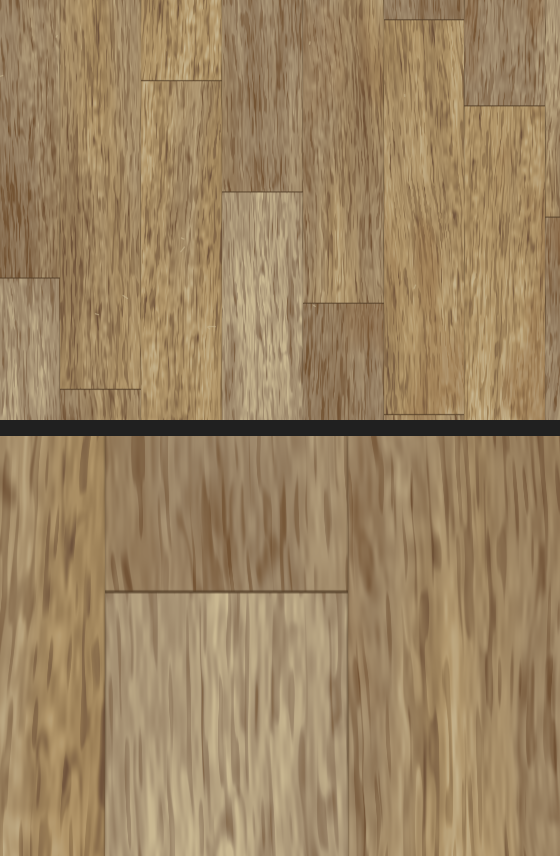
Top, the full canvas; bottom, a detail of the centre.
Reproduce this texture procedurally as a Shadertoy shader.

```glsl
// Worn oak parquet: upright staves with fine dashed grain, pores, stains and thin seams.

const vec3 DARK_OAK = vec3(0.51, 0.40, 0.28);
const vec3 GREY_OAK = vec3(0.58, 0.49, 0.38);
const vec3 GOLD_OAK = vec3(0.61, 0.50, 0.34);
const vec3 GREY_LIGHT = vec3(0.66, 0.58, 0.46);
const vec3 GOLD_LIGHT = vec3(0.71, 0.60, 0.42);
const vec3 PALE_OAK = vec3(0.78, 0.71, 0.56);
const vec3 STAIN = vec3(0.55, 0.40, 0.25);
const vec3 SEAM = vec3(0.33, 0.25, 0.16);

const float STAVE_WIDTH = 0.1927;
const float STAVE_LENGTH = 0.94;
const float FIRST_SEAM = 0.1424;

float hash(vec2 p) {
    vec3 q = fract(vec3(p.xyx) * 0.1031);
    q += dot(q, q.yzx + 33.33);
    return fract((q.x + q.y) * q.z);
}

float noise(vec2 p) {
    vec2 cell = floor(p), f = fract(p);
    f = f * f * (3.0 - 2.0 * f);
    float low = mix(hash(cell), hash(cell + vec2(1, 0)), f.x);
    float high = mix(hash(cell + vec2(0, 1)), hash(cell + 1.0), f.x);
    return mix(low, high, f.y);
}

float fbm(vec2 p) {
    float sum = 0.0, weight = 0.5;
    for (int i = 0; i < 4; i++) {
        sum += weight * noise(p);
        p = p * 2.03 + 17.3;
        weight *= 0.5;
    }
    return sum / 0.9375;
}

// Wood colour from dark to pale, along a grey or a golden path.
vec3 woodRamp(float tone, float warmth) {
    float t = tone * 3.0;
    vec3 c = mix(DARK_OAK, mix(GREY_OAK, GOLD_OAK, warmth), clamp(t, -0.8, 1.0));
    c = mix(c, mix(GREY_LIGHT, GOLD_LIGHT, warmth), clamp(t - 1.0, 0.0, 1.0));
    return mix(c, PALE_OAK, clamp(t - 2.0, 0.0, 1.1));
}

float line(float dist, float halfWidth, float blur) {
    return 1.0 - smoothstep(halfWidth - blur * 0.5, halfWidth + blur, dist);
}

float segmentDistance(vec2 p, vec2 along) {
    return length(p - along * clamp(dot(p, along) / dot(along, along), -1.0, 1.0));
}

// Leaning, slightly wavering grain coordinates.
vec2 grainSpace(vec2 p, vec2 local, float seed) {
    float lean = (hash(vec2(seed, 3.0)) - 0.5) * 0.14;
    float waver = noise(vec2(p.x * 9.0, p.y * 5.0) + seed) * 0.012;
    float ripple = noise(p * vec2(60.0, 28.0) + seed) * 0.0025;
    return vec2(local.x + lean * local.y + waver + ripple, local.y);
}

// Growth ring position: straight, or bent to a tall arch in a few staves.
float ringPosition(vec2 g, float seed) {
    float rise = (g.y - 0.2 - 0.5 * hash(vec2(seed, 5.0))) * 0.07;
    float center = (hash(vec2(seed, 9.0)) - 0.5) * 0.1;
    return mix(g.x, length(vec2(g.x - center, rise)), step(0.75, hash(vec2(seed, 7.0))));
}

// Thin dark lines where stretched noise crosses its middle value.
float grainLines(vec2 p, float width) {
    return 1.0 - smoothstep(0.0, width, abs(noise(p) - 0.5));
}

// Lightness offset of rings, fine fibres, open pores and ray flecks.
float grainTone(vec2 g, float seed) {
    vec2 shift = vec2(seed * 1.7, seed * 0.9);
    float rings = fbm(vec2(ringPosition(g, seed) * 52.0, g.y * 1.5) + shift) - 0.5;
    float fibres = noise(g * vec2(340.0, 45.0) + shift) - 0.5;
    float pores = smoothstep(0.6, 0.8, noise(g * vec2(270.0, 20.0) + shift.yx));
    float lines = grainLines(g * vec2(85.0, 5.0) - shift, 0.1);
    lines *= smoothstep(0.4, 0.65, noise(g * vec2(110.0, 22.0) + shift));
    float band = smoothstep(0.5, 0.7, noise(g * vec2(22.0, 0.8) - shift));
    float flecks = noise(g * vec2(130.0, 60.0) + shift.yx) - 0.5;
    return rings * 0.6 + fibres * 0.34 - pores * 0.36 - lines * 0.36 + band * flecks * 0.35;
}

// Pale nicks and scratches scattered over the floor.
float scratches(vec2 p, float aspect, float blur) {
    float mark = 0.0;
    for (float i = 0.0; i < 12.0; i++) {
        vec2 center = vec2(hash(vec2(i, 11.0)) * aspect, hash(vec2(i, 23.0)));
        float angle = 6.283 * hash(vec2(i, 31.0));
        float size = 0.002 + 0.007 * pow(hash(vec2(i, 43.0)), 3.0);
        float d = segmentDistance(p - center, size * vec2(cos(angle), sin(angle)));
        mark = max(mark, line(d, 0.0008, blur));
    }
    return mark;
}

void mainImage(out vec4 fragColor, in vec2 fragCoord) {
    vec2 p = fragCoord / iResolution.y;
    float aspect = iResolution.x / iResolution.y;
    float blur = max(1.0 / iResolution.y, 0.0012);

    // Stave layout
    float across = (p.x - FIRST_SEAM) / STAVE_WIDTH + 1.0;
    float column = floor(across);
    float along = (p.y - fract(0.338 + column * 0.735)) / STAVE_LENGTH;
    float row = floor(along);
    vec2 cell = fract(vec2(across, along));
    vec2 size = vec2(STAVE_WIDTH, STAVE_LENGTH);
    vec2 local = (cell - vec2(0.5, 0.0)) * size;
    vec2 edge = min(cell, 1.0 - cell) * size;
    float seed = 13.0 + column * 19.0 + (row + 2.0) * 7.0;

    // Stave character and grain
    float lightness = fract(0.1 + column * 0.37 + row * 0.41) - 0.5;
    float hue = fract(0.35 + column * 0.3 + row * 0.23) - 0.5;
    vec2 g = grainSpace(p, local, seed);
    float blotch = fbm(p * vec2(6.0, 3.0) + seed * 0.37) - 0.5;
    float haze = fbm(p * 2.3 + 4.0) - 0.5;
    float tone = 0.54 + lightness * 0.38 + blotch * 0.55 + haze * 0.4 + grainTone(g, seed);
    float warmth = 0.47 + hue * 0.8 + (fbm(g * vec2(12.0, 1.5) + seed) - 0.5) * 0.7;
    vec3 color = woodRamp(tone, smoothstep(0.2, 0.8, warmth));

    // Reddish stains, mostly toward the right
    float stain = smoothstep(0.52, 0.75, fbm(g * vec2(11.0, 3.5) + seed * 1.3));
    color = mix(color, STAIN, stain * 0.4 * smoothstep(0.2, 0.9, p.x / aspect));

    // Seams and wear
    float seamWear = 0.05 + 0.6 * noise(vec2(column * 9.0, p.y * 14.0));
    color = mix(color, SEAM, line(edge.x, 0.0006, blur) * seamWear);
    color = mix(color, SEAM, line(edge.y, 0.0009, blur) * 0.75);
    color = mix(color, PALE_OAK, scratches(p, aspect, blur) * 0.7);
    fragColor = vec4(color, 1.0);
}
```
